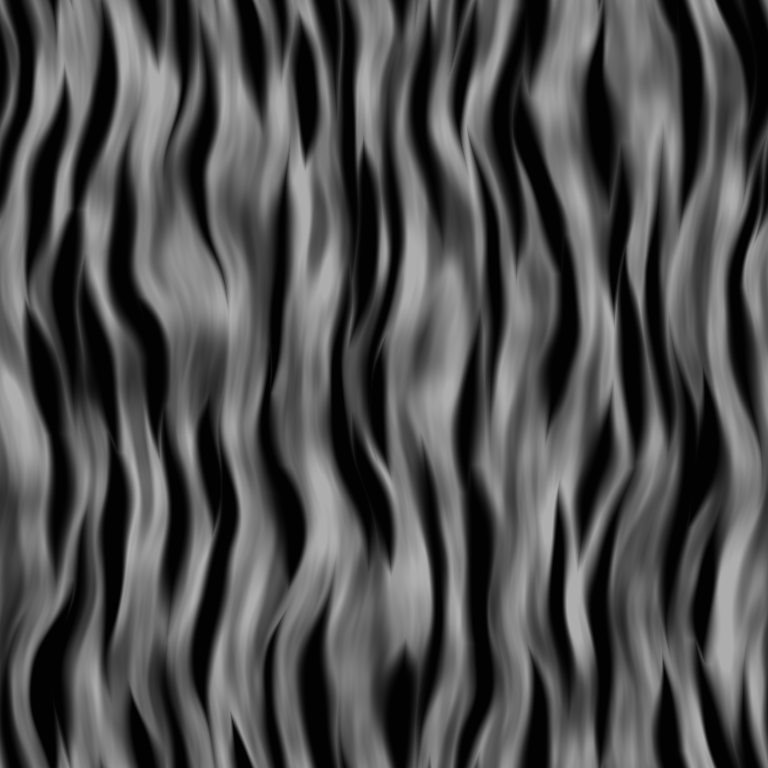
A Shadertoy shader for this texture:

```glsl
// Grey tree bark: upright fibrous plates split by tapering black cracks.
// Cracks are scattered one per cell of a wrapping grid, then bent by a
// sideways warp; the plates are layers of stretched, wrapping noise.

const vec2 CRACK_GRID = vec2(12.0, 5.0);          // cracks across and up
const vec2 CRACK_HALF_WIDTH = vec2(0.004, 0.010); // least, most
const vec2 CRACK_HALF_LENGTH = vec2(0.06, 0.14);  // least, most
const float CRACK_SLANT = 0.10;
const float SHOULDER = 0.018;                     // soft rim of a crack
const float SHOULDER_VARIATION = 0.022;
const float BEND = 0.050;
const float WOBBLE = 0.014;
const float PLATE_GREY = 0.51;
const float BRIGHTEST_GREY = 0.68;
const float CRACK_GREY = 0.006;
const float STREAK_SHADE = 0.55;

// Two random values from 0 to 1 for a cell of a grid that wraps.
vec2 hash2(vec2 cell, vec2 period, float seed) {
    vec2 wrapped = floor(mod(cell + 0.5, period));
    uvec2 v = uvec2(wrapped + seed * vec2(131.0, 197.0));
    v = v * 1664525u + 1013904223u;
    v.x += v.y * 1664525u;
    v.y += v.x * 1664525u;
    v ^= v >> 16u;
    v.x += v.y * 1664525u;
    v.y += v.x * 1664525u;
    v ^= v >> 16u;
    return vec2(v & 0xffffu) / 65535.0;
}

float slope(vec2 cell, vec2 offset, vec2 period, float seed) {
    float angle = 6.2832 * hash2(cell, period, seed).x;
    return dot(vec2(cos(angle), sin(angle)), offset);
}

// Gradient noise, about -0.7 to 0.7, with whole repeats over the canvas.
float noise(vec2 uv, vec2 period, float seed) {
    vec2 p = uv * period;
    vec2 cell = floor(p);
    vec2 f = p - cell;
    vec2 s = f * f * f * (f * (f * 6.0 - 15.0) + 10.0);
    vec2 e = vec2(1.0, 0.0);
    float low = mix(slope(cell, f, period, seed),
                    slope(cell + e.xy, f - e.xy, period, seed), s.x);
    float high = mix(slope(cell + e.yx, f - e.yx, period, seed),
                     slope(cell + e.xx, f - e.xx, period, seed), s.x);
    return mix(low, high, s.y);
}

// Sideways distance to the nearest crack, negative inside it.
float crackDistance(vec2 uv) {
    vec2 home = floor(uv * CRACK_GRID);
    float nearest = 1.0;
    for (int y = -2; y <= 2; y++) {
        for (int x = -1; x <= 1; x++) {
            vec2 cell = home + vec2(x, y);
            vec2 place = hash2(cell, CRACK_GRID, 1.0);
            vec2 size = hash2(cell, CRACK_GRID, 2.0);
            float tilt = hash2(cell, CRACK_GRID, 3.0).x * 2.0 - 1.0;
            vec2 centre = (cell + vec2(0.1 + 0.8 * place.x, place.y)) / CRACK_GRID;
            vec2 d = uv - centre;
            d.x -= CRACK_SLANT * tilt * d.y;
            float halfWidth = mix(CRACK_HALF_WIDTH.x, CRACK_HALF_WIDTH.y, size.x);
            float along = d.y / mix(CRACK_HALF_LENGTH.x, CRACK_HALF_LENGTH.y, size.y);
            nearest = min(nearest, abs(d.x) + halfWidth * (along * along - 1.0));
        }
    }
    return nearest;
}

// Grey of the plates: broad patches, streaks, smudges and fine fibres.
float plateGrey(vec2 uv) {
    float grey = PLATE_GREY;
    grey += 0.30 * noise(uv, vec2(15.0, 5.0), 4.0);
    grey += 0.26 * noise(uv, vec2(38.0, 7.0), 5.0);
    grey += 0.16 * noise(uv, vec2(17.0, 13.0), 6.0);
    grey += 0.10 * noise(uv, vec2(84.0, 11.0), 7.0);
    grey += 0.04 * noise(uv, vec2(170.0, 24.0), 8.0);
    float streak = smoothstep(-0.38, 0.0, noise(uv, vec2(32.0, 5.0), 9.0));
    grey *= mix(STREAK_SHADE, 1.0, streak);
    return clamp(grey, 0.08, BRIGHTEST_GREY);
}

void mainImage(out vec4 fragColor, in vec2 fragCoord) {
    vec2 uv = fragCoord / iResolution.xy;

    // Bend cracks and fibres together.
    vec2 bark = uv;
    bark.x += BEND * noise(uv, vec2(3.0, 4.0), 10.0);
    bark.x += WOBBLE * noise(uv, vec2(9.0, 8.0), 11.0);

    // Fray the crack edges along the grain.
    float gap = crackDistance(bark);
    gap += 0.005 * noise(bark, vec2(30.0, 7.0), 12.0);
    gap += 0.003 * noise(bark, vec2(64.0, 10.0), 13.0);

    // Shade the rims, some crisp and some broad.
    float rim = SHOULDER + SHOULDER_VARIATION * noise(bark, vec2(20.0, 7.0), 14.0);
    float light = smoothstep(0.0, clamp(rim, 0.008, 0.026), gap);
    fragColor = vec4(vec3(mix(CRACK_GREY, plateGrey(bark), light)), 1.0);
}
```
